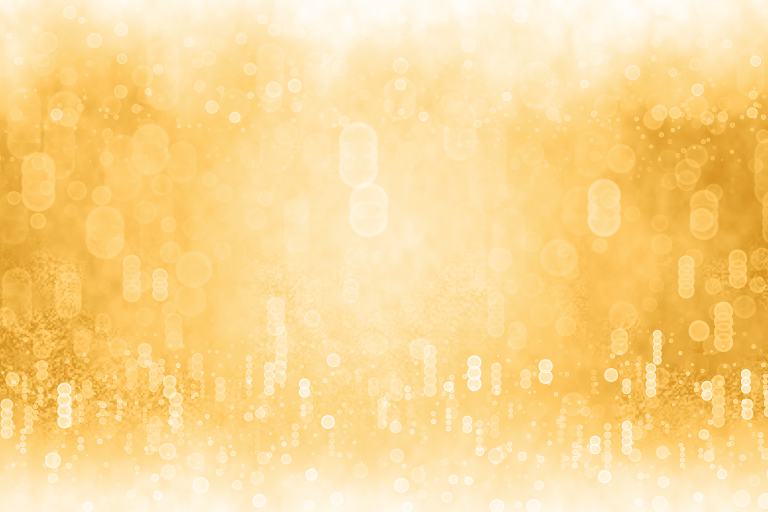
Give the GLSL for this background, as a Shadertoy shader.

```glsl
const float BASE_TONE = 0.235;
const vec2 GLOW_CENTRE = vec2(0.74, 0.55);
const vec2 GLOW_SIZE = vec2(0.40, 0.45);
const float GLOW_GAIN = 0.66;
const float TOP_GAIN = 0.92;
const float BOTTOM_GAIN = 0.84;
const float CLOUD_GAIN = 0.26;
const float MOTTLE_GAIN = 0.15;
const float GRAIN_GAIN = 0.30;

float hash(vec2 p) {
    return fract(sin(dot(p, vec2(127.1, 311.7))) * 43758.5);
}

float noise(vec2 p) {
    vec2 i = floor(p), f = fract(p);
    f = f * f * (3.0 - 2.0 * f);
    return mix(mix(hash(i), hash(i + vec2(1, 0)), f.x),
               mix(hash(i + vec2(0, 1)), hash(i + vec2(1, 1)), f.x), f.y);
}

float fbm(vec2 p) {
    float sum = 0.0, gain = 0.5;
    for (int i = 0; i < 4; i++) {
        sum += gain * noise(p);
        p = p * 2.03 + 17.3;
        gain *= 0.5;
    }
    return sum - 0.47;
}

float screenBlend(float a, float b) { return 1.0 - (1.0 - a) * (1.0 - b); }

float spot(vec2 p, vec2 centre, vec2 size) {
    vec2 q = (p - centre) / size;
    return exp(-dot(q, q));
}

float band(float y, float low, float high, float fade) {
    return smoothstep(low - fade, low + fade, y)
         * (1.0 - smoothstep(high - fade, high + fade, y));
}

// Lens disc: x is the fill, y the brighter rim
vec2 lens(vec2 q, float radius) {
    float d = length(q), soft = max(0.07 * radius, 0.6 / iResolution.y);
    float fill = 1.0 - smoothstep(radius - soft, radius + soft, d);
    return fill * vec2(1.0, smoothstep(0.62, 0.92, d / radius));
}

// Vertical stack of discs; spacing is counted in radii
float stack(vec2 q, float radius, float links, float spacing) {
    float pitch = radius * spacing, at = q.y / pitch;
    float near = clamp(round(at), 0.0, links - 1.0);
    float next = clamp(near + (at > near ? 1.0 : -1.0), 0.0, links - 1.0);
    vec2 a = lens(q - vec2(0, near * pitch), radius);
    vec2 b = lens(q - vec2(0, next * pitch), radius);
    return 0.58 * max(a.x, b.x) + 0.42 * max(a.y, b.y);
}

// Scattered stacks on a jittered grid, with centres kept in a height range
float bokeh(vec2 p, vec2 cell, vec2 radii, vec2 heights, float maxLinks,
            float spacing, float density, float seed) {
    float light = 0.0;
    for (int n = 0; n < 9; n++) {
        vec2 id = floor(p / cell) + vec2(n % 3 - 1, n / 3 - 1);
        vec2 key = id + seed;
        vec2 jitter = vec2(hash(key + 3.7), hash(key + 8.1)) - 0.5;
        vec2 centre = (id + 0.5 + 0.7 * jitter) * cell;
        if (hash(key) > density || centre.y < heights.x || centre.y > heights.y) continue;
        float radius = mix(radii.x, radii.y, hash(key + 13.9));
        float links = 1.0 + floor(hash(key + 21.3) * maxLinks);
        float power = mix(0.25, 1.0, hash(key + 34.7));
        light = screenBlend(light, power * stack(p - centre, radius, links, spacing));
    }
    return light;
}

// Gold ramp: the tone is the blue level
vec3 goldRamp(float tone) {
    float shade = max(0.5 - tone, 0.0);
    float red = 0.985 + 0.015 * tone - 0.6 * max(0.36 - tone, 0.0);
    return vec3(red, 1.0 - (1.0 - tone) / 3.0 - shade * shade, tone);
}

void mainImage(out vec4 fragColor, in vec2 fragCoord) {
    vec2 p = fragCoord / iResolution.y;
    p.x *= 1.5 * iResolution.y / iResolution.x;

    // Background glow, pale top and bottom, darker sides
    float clouds = fbm(p * vec2(8.0, 6.0));
    float tone = BASE_TONE + CLOUD_GAIN * clouds;
    tone -= 0.06 * spot(p, vec2(1.46, 0.65), vec2(0.16, 0.20));
    tone -= 0.08 * spot(p, vec2(1.48, 0.32), vec2(0.16, 0.10));
    tone = screenBlend(tone, GLOW_GAIN * spot(p, GLOW_CENTRE, GLOW_SIZE));
    float edgeY = p.y + 0.16 * clouds;
    tone = screenBlend(tone, TOP_GAIN * smoothstep(0.71, 1.05, edgeY));
    tone = screenBlend(tone, BOTTOM_GAIN * (1.0 - smoothstep(-0.05, 0.25, edgeY)));

    // Mottling, then glitter grain in the lower half
    tone += MOTTLE_GAIN * fbm(p * vec2(44.0, 34.0));
    float patches = smoothstep(-0.12, 0.2, fbm(p * 9.0 + 5.0)) * (0.4 + abs(p.x - 0.75));
    tone += GRAIN_GAIN * (noise(p * 260.0) - 0.5) * patches * band(p.y, 0.16, 0.50, 0.08);

    // Large overlapping stacks and the brightest near the glow
    float large = bokeh(p, vec2(0.085, 0.15), vec2(0.024, 0.038), vec2(0.38, 0.84), 4.0, 0.75, 0.7, 5.0);
    tone = screenBlend(tone, 0.19 * large);
    tone = screenBlend(tone, 0.42 * stack(p - vec2(0.70, 0.67), 0.038, 3.0, 0.7));
    tone = screenBlend(tone, 0.40 * stack(p - vec2(0.72, 0.575), 0.038, 2.0, 0.8));
    tone = screenBlend(tone, 0.36 * stack(p - vec2(1.18, 0.57), 0.032, 3.0, 0.75));
    tone = screenBlend(tone, 0.20 * stack(p - vec2(0.075, 0.62), 0.033, 3.0, 0.75));

    // Pale discs, medium stacks, small bright stacks and dotted columns
    float pale = bokeh(p, vec2(0.06), vec2(0.010, 0.024), vec2(-0.1, 1.1), 1.0, 1.0, 0.6, 59.0);
    float medium = bokeh(p, vec2(0.07, 0.10), vec2(0.015, 0.021), vec2(0.29, 0.46), 4.0, 1.1, 0.6, 41.0);
    float small = bokeh(p, vec2(0.045, 0.07), vec2(0.008, 0.014), vec2(0.12, 0.30), 5.0, 1.5, 0.62, 73.0);
    float dotted = bokeh(p, vec2(0.03, 0.05), vec2(0.004, 0.007), vec2(0.08, 0.27), 4.0, 2.3, 0.5, 19.0);
    tone = screenBlend(screenBlend(tone, 0.17 * pale), 0.42 * medium);
    tone = screenBlend(screenBlend(tone, 0.95 * small), 0.75 * dotted);

    // Single discs along the top and bottom, then tiny sparkles
    float upper = bokeh(p, vec2(0.05), vec2(0.005, 0.016), vec2(0.75, 1.1), 1.0, 1.0, 0.62, 97.0);
    float lower = bokeh(p, vec2(0.045), vec2(0.006, 0.017), vec2(-0.1, 0.13), 1.0, 1.0, 0.65, 113.0);
    float sparkles = bokeh(p, vec2(0.02), vec2(0.0018, 0.005), vec2(0.04, 0.9), 1.0, 1.0, 0.42, 131.0);
    float sparkleArea = 0.8 * band(p.y, 0.05, 0.34, 0.08) + 0.5 * band(p.y, 0.68, 0.88, 0.12);
    tone = screenBlend(screenBlend(tone, 0.55 * upper), 0.85 * lower);
    tone = screenBlend(tone, sparkleArea * sparkles);

    fragColor = vec4(goldRamp(clamp(tone, 0.14, 1.0)), 1.0);
}
```
